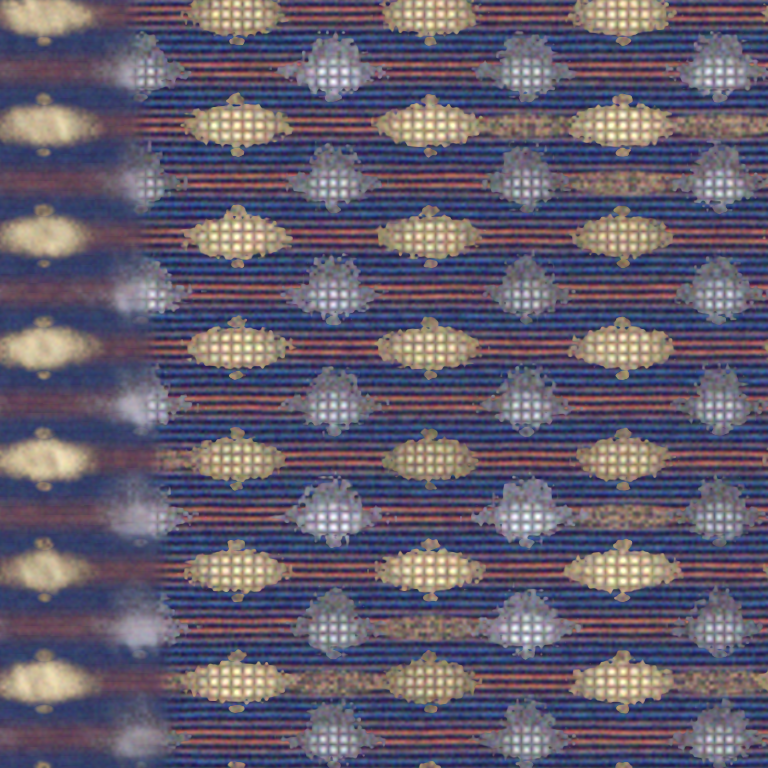
Give the GLSL for this pattern, as a Shadertoy shader.

```glsl
// Woven cloth: fine horizontal threads in blue and red bands, with two staggered
// lattices of beaded motifs (cream lenses, silver domes). Value noise frays them,
// dusts some gaps, and a slanted strip along the left side is out of focus.

const vec2  PERIOD     = vec2(0.2513, 0.1449);  // repeat of each motif lattice
const vec2  ORIGIN     = vec2(0.0573, 0.9815);  // centre of the first cream motif
const float THREADS    = 12.0;                  // threads per vertical repeat
const float PITCH      = PERIOD.y / THREADS;    // one thread, the local unit
const float BEAD       = 1.15;                  // bead spacing, in threads
const float FRAY       = 0.55;
const float DUST_RATE  = 0.34;
const float GRAIN      = 0.13;
const vec2  BLUR_EDGE  = vec2(0.222, 0.175);    // x of focus edge: bottom, top
const float BLUR_WIDTH = 0.018;

const vec3 VALLEY = vec3(0.13, 0.13, 0.26);
const vec3 BLUE   = vec3(0.27, 0.35, 0.54);
const vec3 PURPLE = vec3(0.42, 0.37, 0.47);
const vec3 RED    = vec3(0.63, 0.41, 0.40);
const vec3 SHADOW = vec3(0.34, 0.31, 0.32);
const vec3 TAN    = vec3(0.65, 0.56, 0.45);
const vec3 CREAM  = vec3(1.00, 0.95, 0.78);
const vec3 STEEL  = vec3(0.52, 0.52, 0.58);
const vec3 SILVER = vec3(0.92, 0.94, 0.97);
const float TAU = 6.2831853;

float hash(vec2 p) {
    vec3 q = fract(p.xyx * 0.1031);
    q += dot(q, q.yzx + 33.33);
    return fract((q.x + q.y) * q.z);
}

float noise(vec2 p) {
    vec2 i = floor(p), f = fract(p);
    f = f * f * (3.0 - 2.0 * f);
    return mix(mix(hash(i), hash(i + vec2(1, 0)), f.x),
               mix(hash(i + vec2(0, 1)), hash(i + vec2(1, 1)), f.x), f.y);
}

// Position in thread units from the nearest lattice point; id names that point.
vec2 latticeLocal(vec2 uv, vec2 shift, out vec2 id) {
    vec2 c = (uv - ORIGIN) / PERIOD - shift;
    id = floor(c + 0.5);
    return (c - id) * PERIOD / PITCH;
}

float ellipse(vec2 q, vec2 r) { return 1.0 - length(q / r); }

// Motif fields: 1 at the core, 0 on the outline, negative outside.
float lensField(vec2 q) {
    float body = 1.0 - pow(abs(q.x) / 5.4, 1.7) - pow(abs(q.y) / 2.3, 2.0);
    float tips = max(ellipse(q - vec2(0, 2.75), vec2(0.9, 0.65)),
                     ellipse(q + vec2(0, 2.9), vec2(0.7, 0.45)));
    return max(body, tips);
}

float domeField(vec2 q) {
    float dome = ellipse(q - vec2(0, 0.75), vec2(2.9, 3.3));
    float wing = ellipse(q, vec2(5.3, 1.25));
    float foot = ellipse(q + vec2(0, 1.1), vec2(3.4, 1.1));
    return max(max(dome, wing), max(foot, ellipse(q + vec2(0, 2.8), vec2(0.8, 0.5))));
}

vec3 threads(vec2 uv, float focus) {
    float y = (uv.y - ORIGIN.y) / PITCH;
    y += 0.12 * (noise(vec2(uv.x * 22.0, y * 0.4)) - 0.5);
    // Distance in threads from the nearest red band, 0 to 3
    float d = abs(mod(y + 3.0, 6.0) - 3.0);
    float soft = mix(0.9, 0.18, focus);
    vec3 tone = mix(RED, PURPLE, smoothstep(1.0 - soft, 1.0 + soft, d));
    tone = mix(tone, BLUE, smoothstep(1.9 - soft, 1.9 + soft, d));
    // Phase-shifted channels give each thread a thin colour fringe
    vec3 ridge = 0.5 - 0.5 * cos(TAU * (y + vec3(-0.06, 0.0, 0.07)));
    ridge = mix(vec3(0.44), ridge, mix(0.08, 1.0, focus));
    ridge *= 0.8 + 0.4 * noise(vec2(uv.x * 70.0, floor(y) * 3.7));
    return mix(mix(VALLEY, tone, 0.14), tone, ridge);
}

void mainImage(out vec4 fragColor, in vec2 fragCoord) {
    vec2 uv = fragCoord / iResolution.xy;
    float edge = mix(BLUR_EDGE.x, BLUR_EDGE.y, uv.y) + 0.014 * (noise(uv.yy * 28.0) - 0.5);
    float focus = smoothstep(-BLUR_WIDTH, BLUR_WIDTH, uv.x - edge);
    vec3 color = threads(uv, focus);
    float speck = noise(uv * 190.0);
    float streak = noise(vec2(uv.x * 75.0 + uv.y * 25.0, uv.y * 40.0));

    for (int kind = 0; kind < 2; kind++) {
        bool cream = kind == 0;
        vec2 shift = cream ? vec2(0) : vec2(0.5, -0.515);
        vec2 id;

        // Dusty wear on some of the red gaps, more often low down
        vec2 g = latticeLocal(uv, shift + vec2(0.5, 0), id);
        float worn = step(hash(id + 41.0 + float(kind) * 17.0), DUST_RATE * (1.0 - uv.y));
        float dust = worn * smoothstep(-0.1, 0.3, ellipse(g, vec2(6.5, 1.5)));
        color = mix(color, mix(SHADOW, TAN * 1.15, speck), dust * focus * 0.75);

        // Motif with its own width and brightness
        vec2 q = latticeLocal(uv, shift, id);
        float vary = hash(id + 7.0 + float(kind) * 29.0);
        q.x /= mix(0.92, 1.1, vary);
        float field = cream ? lensField(q) : domeField(q);
        field += FRAY * (mix(streak, speck, focus) - 0.5);
        float soft = mix(0.55, 0.13, focus);
        float mask = smoothstep(-soft, soft, field);

        // Rounded beads, bright at the core and dull at the rim
        vec2 wave = 0.5 + 0.5 * cos(TAU * q / BEAD);
        float bead = mix(0.35 + 0.5 * streak, sqrt(wave.x * wave.y), focus);
        vec2 coreSize = cream ? vec2(5.6, 2.8) : vec2(3.8, 2.6);
        float core = smoothstep(0.0, 0.65, ellipse(q + vec2(0, cream ? 0.0 : 0.4), coreSize));
        vec3 rim = mix(SHADOW, cream ? TAN : STEEL, 0.25 + 0.75 * speck);
        vec3 lit = mix(cream ? TAN : STEEL, cream ? CREAM : SILVER, bead);
        vec3 motif = mix(rim, lit, core * (0.55 + 0.45 * bead));
        motif *= mix(0.9, 1.08, vary);
        color = mix(color, motif, mask * (cream ? 1.0 : mix(0.7, 0.95, focus)));
    }

    // Coloured grain
    vec2 n = uv * 230.0;
    vec3 grain = vec3(noise(n), noise(n + 71.3), noise(n + 139.7)) - 0.5;
    color += GRAIN * mix(0.45, 1.0, focus) * grain;
    fragColor = vec4(clamp(color, 0.0, 1.0), 1.0);
}
```
